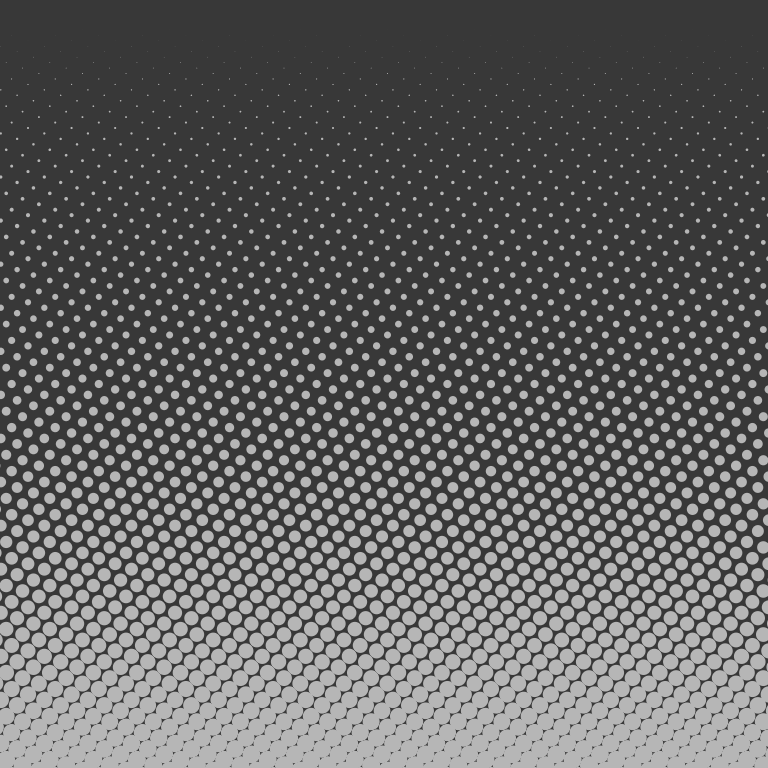
A Shadertoy shader for this background:

```glsl
const vec3 DARK = vec3(0.22);
const vec3 LIGHT = vec3(0.715);

const float UNITS = 141.0;                      // lattice units per canvas height
const vec2 ORIGIN = vec2(1.14, 65.5);           // centre of one dot, in lattice units
const mat2 BASIS = mat2(3.0, -1.0, 2.0, 2.0);   // lattice vectors as columns
const float MAX_RADIUS = 1.67;                  // dot radius at the bottom edge
const float FADE_HEIGHT = 0.967;                // height at which dots vanish
const float GROWTH = 1.1;                       // exponent of growth towards the bottom

// Dot radius in lattice units for a centre at the given canvas height
float dotRadius(float height) {
    float t = max(1.0 - height / FADE_HEIGHT, 0.0);
    return MAX_RADIUS * pow(t, GROWTH);
}

// Coverage by the union of the dots around a point in lattice units
float halftone(vec2 p, float pixel) {
    vec2 nearest = round(inverse(BASIS) * (p - ORIGIN));
    float coverage = 0.0;
    for (int j = -1; j <= 1; j++) {
        for (int i = -1; i <= 1; i++) {
            vec2 center = ORIGIN + BASIS * (nearest + vec2(i, j));
            float radius = dotRadius(center.y / UNITS);
            float edge = clamp(0.5 + (radius - distance(p, center)) / pixel, 0.0, 1.0);
            // Dots smaller than a pixel fade out
            edge *= min(1.0, 2.0 * radius / pixel);
            coverage = max(coverage, edge);
        }
    }
    return coverage;
}

void mainImage(out vec4 fragColor, in vec2 fragCoord) {
    float pixel = UNITS / iResolution.y;
    float coverage = halftone(fragCoord * pixel, pixel);
    fragColor = vec4(mix(DARK, LIGHT, coverage), 1.0);
}
```
